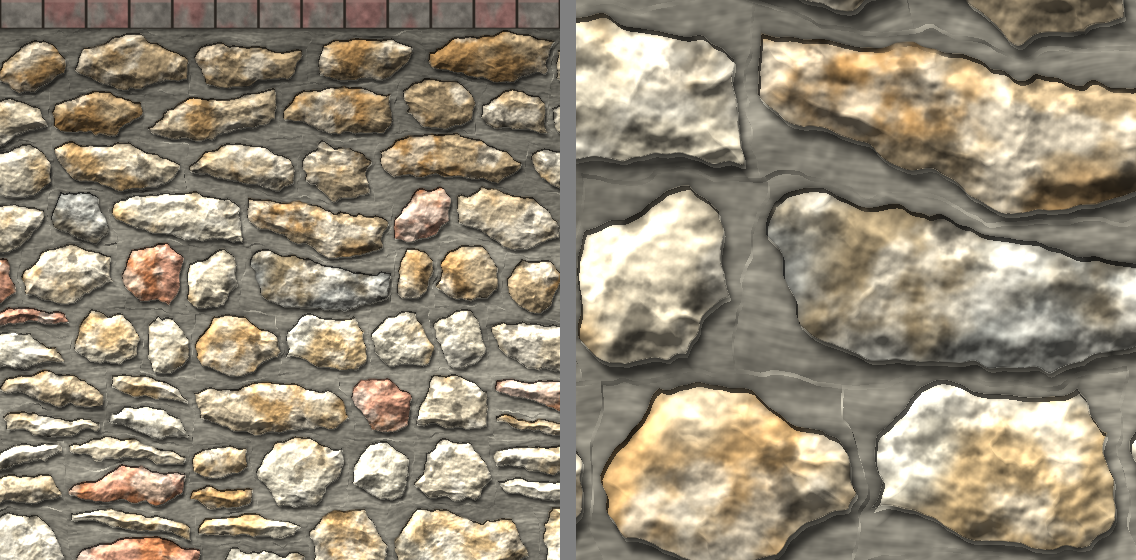
Left: the whole. Right: its middle third, enlarged.
Reproduce this texture procedurally as a WebGL 1 fragment shader.

```glsl
precision highp float;
// Rubble stone wall in grey trowelled mortar, capped by a row of weathered bricks.
uniform vec2 u_resolution;

#define WALL_TOP 0.938
#define BRICK_BASE 0.949
#define BRICKS 13.0
#define COLUMNS 5.0
#define ROW_DENSITY 11.0
#define ROW_GROWTH 1.9
#define JOINT 0.008
#define LIGHT_DIR vec2(-0.4, 0.92)
#define LIGHT_GAIN 0.62
#define MORTAR vec3(0.50, 0.485, 0.44)

float hash(vec2 p) {
  return fract(sin(dot(p, vec2(127.1, 311.7))) * 43758.55);
}

float noise(vec2 p) {
  vec2 i = floor(p), f = fract(p);
  f = f * f * (3.0 - 2.0 * f);
  vec2 e = vec2(1.0, 0.0);
  return mix(mix(hash(i), hash(i + e), f.x),
             mix(hash(i + e.yx), hash(i + e.xx), f.x), f.y);
}

float fbm(vec2 p) {
  float sum = 0.0, amp = 0.5;
  for (int i = 0; i < 5; i++) {
    sum += amp * noise(p);
    p = mat2(1.6, 1.2, -1.2, 1.6) * p + 3.7;
    amp *= 0.5;
  }
  return sum;
}

vec2 wobble(vec2 p) {
  return vec2(noise(p), noise(p + 41.3)) - 0.5;
}

// Depth below the wall top at which a course begins; courses grow downwards.
float courseDepth(float row) {
  return (ROW_DENSITY - sqrt(ROW_DENSITY * ROW_DENSITY - 4.0 * ROW_GROWTH * row)) / (2.0 * ROW_GROWTH);
}

float jointX(float col, float row) {
  return col + 0.65 * (hash(vec2(col, row + 9.0)) - 0.5);
}

// Signed distance to the stone of this cell, and its random id.
vec2 stoneAt(vec2 p) {
  p += 0.045 * wobble(p * 4.5) + 0.022 * wobble(p * 16.0)
     + 0.010 * wobble(p * 45.0) + 0.004 * wobble(p * 110.0);
  float depth = WALL_TOP - p.y;
  float row = floor(depth * (ROW_DENSITY - ROW_GROWTH * depth));
  if (row < 0.0) return vec2(0.1, 0.0);

  float shift = 7.0 * hash(vec2(row, 2.0));
  float x = p.x * COLUMNS + shift, col = floor(x);
  float left = jointX(col, row), right = jointX(col + 1.0, row);
  if (x < left) { right = left; left = jointX(col - 1.0, row); col -= 1.0; }
  else if (x >= right) { left = right; right = jointX(col + 2.0, row); col += 1.0; }
  vec2 lo = vec2((left - shift) / COLUMNS, WALL_TOP - courseDepth(row + 1.0));
  vec2 hi = vec2((right - shift) / COLUMNS, WALL_TOP - courseDepth(row));
  float id = hash(vec2(col + 3.0, row * 1.7 + 5.0));

  // Some cells hold two stones, side by side or stacked.
  float kind = hash(vec2(id, 4.0));
  vec2 cut = mix(lo, hi, 0.36 + 0.28 * hash(vec2(id, 8.0)));
  if (kind < 0.32 && hi.x - lo.x > 0.17) {
    if (p.x < cut.x) hi.x = cut.x; else { lo.x = cut.x; id = fract(id + 0.37); }
  } else if (kind > 0.78 && row > 2.0) {
    if (p.y < cut.y) hi.y = cut.y; else { lo.y = cut.y; id = fract(id + 0.61); }
  }

  vec2 halfSize = 0.5 * (hi - lo) - JOINT, q = p - 0.5 * (lo + hi);
  vec2 box = abs(q) - halfSize;
  float d = max(box.x, box.y);
  q.y += q.x * 0.26 * (hash(vec2(id, 6.0)) - 0.5);
  for (int i = 0; i < 8; i++) {
    float k = float(i);
    float angle = 0.7854 * (k + 0.9 * (hash(vec2(id, k + 20.0)) - 0.5));
    vec2 facet = vec2(cos(angle), sin(angle));
    float reach = 0.86 + 0.26 * hash(vec2(id, k + 40.0));
    d = max(d, (dot(q / halfSize, facet) - reach) / length(facet / halfSize));
  }
  return vec2(d, id);
}

// Distance, id and height of the wall surface.
vec3 surface(vec2 p) {
  vec2 stone = stoneAt(p);
  vec2 s = p + 0.03 * wobble(p * 14.0 + stone.y * 30.0);
  float chips = abs(fbm(s * vec2(13.0, 18.0) + stone.y * 60.0) - 0.5);
  float rock = 0.012 * smoothstep(0.0, 0.022, -stone.x) - 0.032 * chips
             + 0.007 * fbm(p * 50.0 + stone.y * 9.0);
  float strokes = 0.007 * fbm(s * vec2(12.0, 52.0)) + 0.006 * fbm(p * 22.0);
  return vec3(stone, stone.x < 0.0 ? rock : strokes);
}

vec3 stoneColor(vec2 p, float id) {
  float pale = hash(vec2(id, 11.0)) + 0.85 * (0.45 - p.y);
  vec3 color = mix(vec3(0.70, 0.61, 0.47), vec3(0.87, 0.84, 0.75), clamp(pale, 0.0, 1.0));
  float rare = hash(vec2(id, 13.0));
  if (rare > 0.94) color = vec3(0.76, 0.56, 0.46);
  else if (rare > 0.89) color = vec3(0.56, 0.56, 0.53);
  float stain = fbm(p * 11.0 + id * 40.0), crust = fbm(p * 26.0 + id * 70.0);
  color = mix(color, color * vec3(0.90, 0.76, 0.56), 0.75 * smoothstep(0.48, 0.68, stain));
  color = mix(color, vec3(0.90, 0.88, 0.82), 0.55 * smoothstep(0.46, 0.66, crust));
  color *= 1.0 - 0.38 * smoothstep(0.40, 0.24, fbm(p * 42.0 + id * 20.0));
  return color * (0.88 + 0.24 * noise(p * 210.0));
}

vec3 brickColor(vec2 p, float blur) {
  float x = p.x * BRICKS, id = floor(x);
  float edge = min(fract(x), 1.0 - fract(x)) / BRICKS;
  float red = smoothstep(0.35, 0.65, fbm(p * vec2(26.0, 14.0) + id * 5.0) + 0.3 * (hash(vec2(id, 3.0)) - 0.5));
  vec3 color = mix(vec3(0.47, 0.45, 0.42), vec3(0.52, 0.38, 0.36), red);
  color *= 0.65 + 0.6 * fbm(p * 75.0);
  color = mix(color, vec3(0.60, 0.47, 0.44), 0.6 * smoothstep(0.994, 0.997, p.y));
  float inside = smoothstep(0.0008, 0.0022 + blur, edge) * smoothstep(0.0, 0.003, p.y - BRICK_BASE);
  return mix(vec3(0.16, 0.14, 0.12), color, inside);
}

void main() {
  vec2 p = gl_FragCoord.xy / u_resolution.y;
  float blur = 1.0 / u_resolution.y;
  vec3 here = surface(p);
  float towardLight = surface(p + 0.003 * LIGHT_DIR).z;
  float slope = clamp((here.z - towardLight) / 0.003, -1.0, 1.0);
  float isStone = smoothstep(blur, -blur, here.x);

  // Mortar with trowel strokes, shadowed below each stone.
  float above = stoneAt(p + 0.011 * LIGHT_DIR).x;
  vec3 mortar = MORTAR * (0.70 + 0.62 * fbm(p * vec2(9.0, 20.0))) * (0.92 + 0.16 * noise(p * 190.0));
  mortar *= 1.0 - 0.58 * smoothstep(0.003, -0.007, above);
  mortar *= 1.0 - 0.42 * exp(-max(here.x, 0.0) * 380.0);

  vec3 rock = stoneColor(p, here.y) * (1.0 - 0.28 * exp(min(here.x, 0.0) * 260.0));
  vec3 color = mix(mortar, rock, isStone) * (1.0 + LIGHT_GAIN * slope);
  color *= mix(1.07, 0.80, smoothstep(0.45, 0.95, p.y));

  // Brick capping and the shadow beneath it.
  color *= 1.0 - 0.35 * smoothstep(BRICK_BASE - 0.010, BRICK_BASE, p.y);
  color = mix(color, brickColor(p, blur), smoothstep(-blur, blur, p.y - BRICK_BASE));
  gl_FragColor = vec4(clamp(color, 0.0, 1.0), 1.0);
}
```
